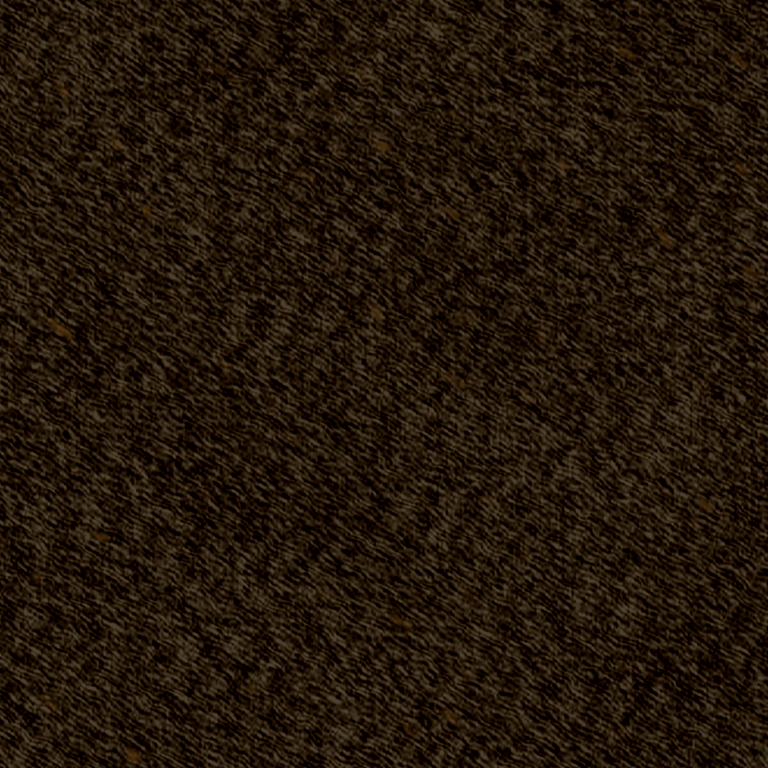
Give the GLSL for this texture, as a WebGL 1 fragment shader.

```glsl
precision highp float;
// Dark brown twill cloth: fine broken ridges slanting down to the right,
// roughened by streaky fibre noise and thread grain, with soft mottling
// and a sparse scatter of warm slubs placed by a jittered grid.

uniform vec2 u_resolution;

const float TWILL_ANGLE = 0.58;
const float RIDGE_COUNT = 140.0;
const float SLUB_GRID = 9.0;
const vec3 CHANNEL_DROP = vec3(0.0, 0.055, 0.125);
const vec3 SLUB_COLOR = vec3(0.31, 0.19, 0.04);

float hash(vec2 p) {
  return fract(sin(dot(p, vec2(127.1, 311.7))) * 43758.5453);
}

float noise(vec2 p) {
  vec2 cell = floor(p);
  vec2 f = fract(p);
  f = f * f * (3.0 - 2.0 * f);
  float low = mix(hash(cell), hash(cell + vec2(1.0, 0.0)), f.x);
  float high = mix(hash(cell + vec2(0.0, 1.0)), hash(cell + vec2(1.0)), f.x);
  return mix(low, high, f.y);
}

// Noise centred on zero
float signedNoise(vec2 p) {
  return noise(p) - 0.5;
}

// x runs along a line falling to the right, y runs across it
vec2 slanted(vec2 p, float angle) {
  float c = cos(angle);
  float s = sin(angle);
  return vec2(c * p.x - s * p.y, s * p.x + c * p.y);
}

// Ridges whose phase drifts, so that they break and rejoin
float twillRidges(vec2 p, float count) {
  vec2 q = slanted(p, TWILL_ANGLE);
  float drift = 1.1 * signedNoise(p * 45.0) + 0.7 * signedNoise(p * 95.0 + 17.0);
  return sin(6.28318 * (q.y * count + drift));
}

// Short fibres lying along the ridges
float fibreStreaks(vec2 p) {
  vec2 q = slanted(p, TWILL_ANGLE);
  return signedNoise(q * vec2(85.0, 235.0) + 31.0);
}

// Small upright thread crossings
float threadGrain(vec2 p) {
  return signedNoise(p * vec2(330.0, 230.0) + 53.0);
}

float mottling(vec2 p) {
  return signedNoise(p * 9.0 + 5.0) + 0.8 * signedNoise(p * 27.0 + 71.0);
}

// Coverage of ragged thick spots in the yarn, most of them faint
float slubs(vec2 p, float grid) {
  vec2 home = floor(p * grid);
  float ragged = 0.9 * signedNoise(p * 130.0 + 11.0);
  float cover = 0.0;
  for (int j = -1; j <= 1; j++) {
    for (int i = -1; i <= 1; i++) {
      vec2 cell = home + vec2(float(i), float(j));
      vec2 jitter = vec2(hash(cell + 3.7), hash(cell + 9.2));
      float size = hash(cell + 21.4);
      float rarity = hash(cell + 40.6);
      vec2 offset = p - (cell + jitter) / grid;
      vec2 q = slanted(offset, mix(0.4, 0.95, hash(cell + 66.1)));
      vec2 radius = vec2(mix(0.009, 0.026, size), mix(0.008, 0.005, size));
      float shape = 1.0 - smoothstep(0.25, 1.1, length(q / radius) + ragged);
      cover = max(cover, shape * mix(0.1, 0.85, rarity * rarity * rarity));
    }
  }
  return cover;
}

void main() {
  vec2 p = gl_FragCoord.xy / min(u_resolution.x, u_resolution.y);

  // Brightness of the weave
  float tone = 0.135;
  tone += 0.056 * twillRidges(p, RIDGE_COUNT);
  tone += 0.24 * fibreStreaks(p);
  tone += 0.20 * threadGrain(p);
  tone += 0.035 * mottling(p);
  tone = clamp(tone, 0.015, 0.31);

  // Deeper tones lose blue first, then green
  vec3 cloth = max(vec3(tone) - CHANNEL_DROP, 0.0);

  // Slubs keep a little of the weave's relief
  vec3 slub = SLUB_COLOR * (0.8 + 0.9 * tone);
  gl_FragColor = vec4(mix(cloth, slub, slubs(p, SLUB_GRID)), 1.0);
}
```
